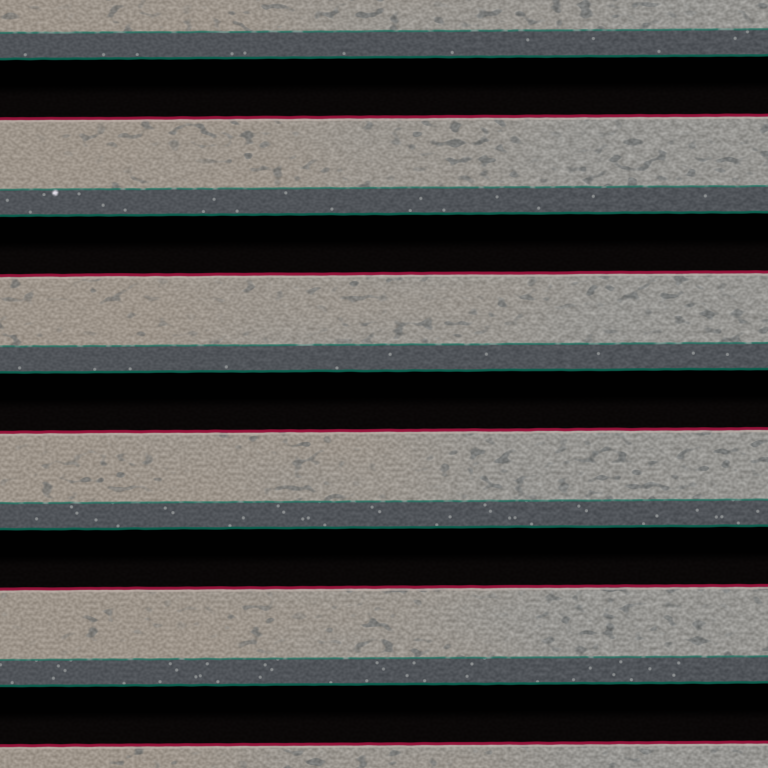
Give the GLSL for this pattern, as a WebGL 1 fragment shader.

```glsl
precision highp float;
// Weathered metal slats with chamfered lower sides, dark gaps and fringed edges.

uniform vec2 u_resolution;

// Layout, in canvas heights measured downward from each slat's top edge
const float PERIOD = 0.2041;
const float FIRST_EDGE = 0.1545;
const float TILT = 0.0047;
const float FACE_END = 0.0925;
const float SIDE_END = 0.1265;
const float WARM_GAP_START = 0.168;
const float WRAP_MARGIN = 0.1;
const float EDGE_SOFTNESS = 0.0011;
const float EDGE_WOBBLE = 0.0007;
const float RED_WIDTH = 0.0019;
const float TEAL_WIDTH = 0.0016;

// Wear
const float GRAIN = 0.10;
const float PIT_STRENGTH = 0.62;
const float FLECK_CELLS = 130.0;
const float FLECK_CHANCE = 0.035;
const vec2 GLINT_POS = vec2(0.072, 0.749);
const float GLINT_RADIUS = 0.006;

const vec3 FACE_WARM = vec3(0.615, 0.580, 0.540);
const vec3 FACE_COOL = vec3(0.585, 0.580, 0.565);
const vec3 PIT_COLOR = vec3(0.38, 0.395, 0.40);
const vec3 SIDE_COLOR = vec3(0.315, 0.330, 0.350);
const vec3 GAP_BLACK = vec3(0.003);
const vec3 GAP_WARM = vec3(0.040, 0.030, 0.029);
const vec3 RED_FRINGE = vec3(0.58, 0.07, 0.22);
const vec3 PALE_RIM = vec3(0.74, 0.69, 0.66);
const vec3 TEAL_FRINGE = vec3(0.04, 0.38, 0.31);
const vec3 FLECK_COLOR = vec3(0.72, 0.73, 0.72);

float hash(vec2 p) {
  return fract(sin(dot(p, vec2(127.1, 311.7))) * 43758.55);
}

float cornerSlope(vec2 cell, vec2 offset) {
  float angle = 6.28319 * hash(cell);
  return dot(vec2(cos(angle), sin(angle)), offset);
}

float gradientNoise(vec2 p) {
  vec2 i = floor(p);
  vec2 f = p - i;
  vec2 w = f * f * f * (f * (f * 6.0 - 15.0) + 10.0);
  vec2 e = vec2(1.0, 0.0);
  float low = mix(cornerSlope(i, f), cornerSlope(i + e.xy, f - e.xy), w.x);
  float high = mix(cornerSlope(i + e.yx, f - e.yx), cornerSlope(i + e.xx, f - e.xx), w.x);
  return mix(low, high, w.y);
}

// Soft coverage beyond an edge and of a thin line
float past(float edge, float d, float soft) {
  return smoothstep(edge - soft, edge + soft, d);
}

float line(float center, float width, float d, float soft) {
  return 1.0 - smoothstep(width - soft, width + soft, abs(d - center));
}

// Sparse round flecks, one candidate per jittered cell
float flecks(vec2 p, float chance) {
  vec2 cell = floor(p);
  vec2 center = 0.3 + 0.4 * vec2(hash(cell + 3.7), hash(cell + 8.3));
  float dist = length(p - cell - center);
  return step(hash(cell), chance) * (1.0 - smoothstep(0.1, 0.42, dist));
}

void main() {
  vec2 uv = gl_FragCoord.xy / u_resolution;
  float soft = max(EDGE_SOFTNESS, 0.7 / u_resolution.y);

  // Slat index and depth below its top edge
  float phase = (1.0 - uv.y + TILT * uv.x - FIRST_EDGE) / PERIOD + WRAP_MARGIN;
  float slat = floor(phase);
  float depth = (fract(phase) - WRAP_MARGIN) * PERIOD;
  vec2 p = vec2(uv.x, depth) + vec2(3.17, 1.73) * (slat + 2.0);
  float d = depth + EDGE_WOBBLE * gradientNoise(p * vec2(55.0, 8.0));

  // Grain coarsens and the face cools toward the right
  float cool = smoothstep(0.1, 0.9, uv.x + 0.3 * gradientNoise(p * vec2(4.0, 12.0)));
  float fine = gradientNoise(p * vec2(210.0, 270.0));
  float coarse = gradientNoise(p * vec2(90.0, 155.0) + 17.0);
  float grain = GRAIN * (fine + mix(0.35, 0.9, cool) * coarse);

  // Clustered dark pits
  float cluster = smoothstep(-0.3, 0.4, gradientNoise(p * vec2(7.0, 18.0) + 5.0) + 0.25 * cool);
  float blot = gradientNoise(p * vec2(52.0, 88.0) + 31.0) + 0.2 * coarse;
  float pits = smoothstep(0.22, 0.48, blot + 0.16 * (cluster - 0.5)) * cluster;
  vec3 face = mix(FACE_WARM, FACE_COOL, cool);
  face = mix(face, PIT_COLOR, PIT_STRENGTH * pits) + grain;
  face = mix(face, PALE_RIM, 0.65 * line(0.0035, 0.0014, d, soft));

  // Chamfered side with pale flecks
  float fleck = flecks(p * FLECK_CELLS, FLECK_CHANCE);
  vec3 side = SIDE_COLOR + 0.55 * grain;
  side = mix(side, FLECK_COLOR, 0.55 * fleck);

  // Gap, lit faintly above the next slat
  float gapDepth = depth < 0.0 ? depth + PERIOD : depth;
  vec3 gap = mix(GAP_BLACK, GAP_WARM, past(WARM_GAP_START, gapDepth, 0.009));
  gap += 0.012 * fine * past(WARM_GAP_START, gapDepth, 0.009);

  // Stack the bands and their colour fringes
  vec3 color = mix(gap, face, past(0.0, d, soft));
  color = mix(color, side, past(FACE_END, d, soft));
  color = mix(color, gap, past(SIDE_END, d, soft));
  color = mix(color, RED_FRINGE, 0.95 * line(0.0, RED_WIDTH, d, soft));
  float chips = smoothstep(0.1, 0.5, gradientNoise(p * vec2(75.0, 20.0) + 43.0));
  vec3 upperTeal = mix(TEAL_FRINGE + 0.08, FLECK_COLOR, 0.6 * chips);
  color = mix(color, upperTeal, 0.72 * line(FACE_END, TEAL_WIDTH * 0.8, d, soft));
  color = mix(color, TEAL_FRINGE, 0.9 * line(SIDE_END, TEAL_WIDTH, d, soft));

  // One bright nick on an edge
  float glint = 1.0 - smoothstep(0.25, 1.0, length(uv - GLINT_POS) / GLINT_RADIUS);
  color = mix(color, vec3(0.92, 0.90, 0.94), glint * (0.75 + 0.5 * fine));

  gl_FragColor = vec4(clamp(color, 0.0, 1.0), 1.0);
}
```
